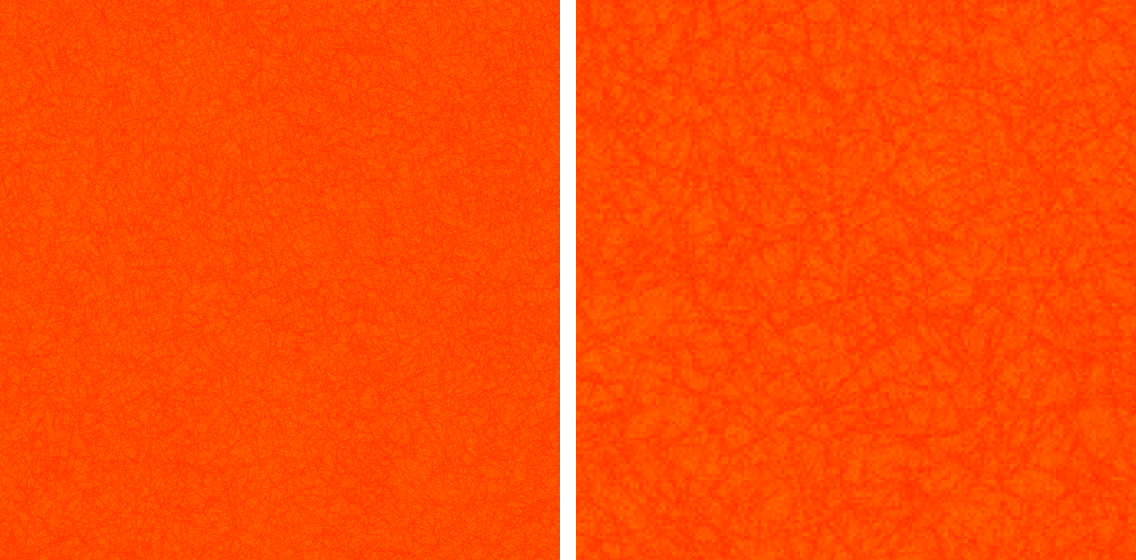
Left: the whole. Right: its middle third, enlarged.
This texture is drawn by a Shadertoy shader. Its source:

```glsl
// Vivid orange fibre paper: fine tangled dark strands, soft mottling and grain.

const float PAPER_RED    = 1.0;
const float PAPER_BLUE   = 0.0;
const float GREEN_DARK   = 0.238;   // green level under dense fibres
const float FIBRE_RANGE  = 0.095;   // green gained in the open gaps
const float FIBRE_CELLS  = 25.0;    // grid cells across the canvas
const int   FIBRE_COUNT  = 16;      // fibres per cell
const float MIN_HALF     = 0.28;    // fibre half length, in cells
const float MAX_HALF     = 0.80;
const float FIBRE_WIDTH  = 0.035;   // fibre softness radius, in cells
const float FIBRE_BEND   = 0.5;
const float FIBRE_SHADE  = 0.85;
const float MOTTLE_SCALE = 9.0;
const float MOTTLE_DEPTH = 0.036;
const float GRAIN_CELLS  = 512.0;
const float GRAIN_DEPTH  = 0.068;
const float TAU          = 6.2831853;

float hash(vec2 p) {
    return fract(sin(dot(p, vec2(12.9898, 78.233))) * 43758.5453);
}

vec4 hash4(vec2 p) {
    float seed = dot(p, vec2(127.1, 311.7));
    return fract(sin(seed + vec4(0.0, 17.3, 41.9, 73.7)) * 43758.5453);
}

float valueNoise(vec2 p) {
    vec2 cell = floor(p);
    vec2 f = fract(p);
    f = f * f * (3.0 - 2.0 * f);
    float low  = mix(hash(cell), hash(cell + vec2(1.0, 0.0)), f.x);
    float high = mix(hash(cell + vec2(0.0, 1.0)), hash(cell + vec2(1.0)), f.x);
    return mix(low, high, f.y);
}

// Total optical thickness of the curved fibres crossing p
float fibreDensity(vec2 p) {
    vec2 home = floor(p);
    float density = 0.0;
    for (int y = -1; y <= 1; y++)
    for (int x = -1; x <= 1; x++) {
        vec2 cell = home + vec2(x, y);
        for (int i = 0; i < FIBRE_COUNT; i++) {
            vec4 rnd = hash4(cell + float(i) * vec2(0.371, 0.593) + 3.7);
            vec2 offset = p - cell - rnd.xy;
            float halfLength = mix(MIN_HALF, MAX_HALF, rnd.w);
            if (dot(offset, offset) > 1.0) continue;

            float angle = rnd.z * TAU;
            vec2 dir = vec2(cos(angle), sin(angle));
            float along = dot(offset, dir);
            float bend = FIBRE_BEND * (fract(rnd.x * 37.0) - 0.5);
            float across = dot(offset, vec2(-dir.y, dir.x)) - bend * along * along;
            float taper = 1.0 - smoothstep(0.75 * halfLength, halfLength, abs(along));
            float shade = FIBRE_SHADE * mix(0.6, 1.4, fract(rnd.y * 53.0));
            float d = across / FIBRE_WIDTH;
            density += shade * taper * exp(-d * d);
        }
    }
    return density;
}

void mainImage(out vec4 fragColor, in vec2 fragCoord) {
    vec2 uv = fragCoord / iResolution.y;

    // Light passing through the fibre mat
    float green = GREEN_DARK + FIBRE_RANGE * exp(-fibreDensity(uv * FIBRE_CELLS));

    // Broad, uneven pulp
    float mottle = 0.6 * valueNoise(uv * MOTTLE_SCALE)
                 + 0.4 * valueNoise(uv * MOTTLE_SCALE * 3.1 + 19.0);
    green += MOTTLE_DEPTH * (mottle - 0.5);

    // Fine surface grain
    vec2 speck = floor(uv * GRAIN_CELLS);
    green += GRAIN_DEPTH * (hash(speck) + hash(speck + 71.3) - 1.0);

    fragColor = vec4(PAPER_RED, green, PAPER_BLUE, 1.0);
}
```
